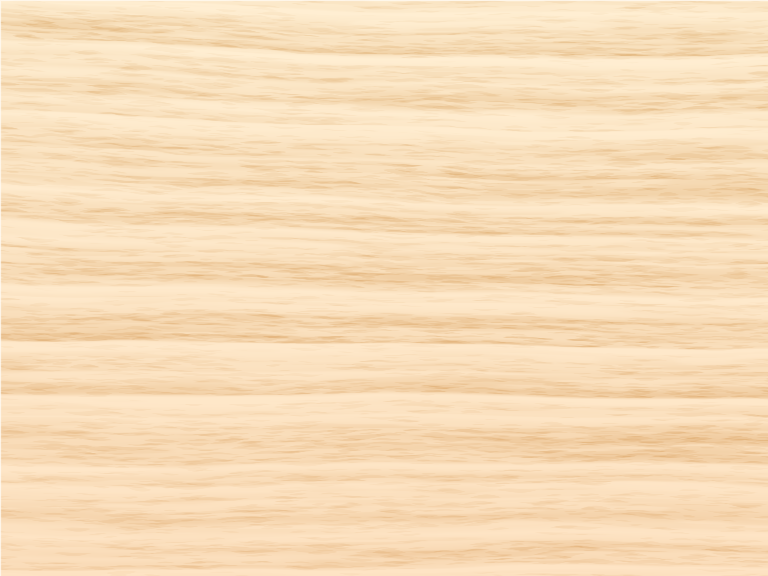
Give the GLSL for this texture, as a Shadertoy shader.

```glsl
// Pale wood board with horizontal grain: irregular growth bands darken downward
// to a crisp edge, over layered torn fibres and scattered tapered flakes.
// Bands use jittered 1D cells, flakes use 2D cells, and sines bend the grain.

float hash(vec2 p) {
    vec3 q = fract(vec3(p.xyx) * vec3(0.1031, 0.1030, 0.0973));
    q += dot(q, q.yzx + 33.33);
    return fract((q.x + q.y) * q.z);
}

float valueNoise(vec2 p) {
    vec2 cell = floor(p), f = fract(p);
    f = f * f * (3.0 - 2.0 * f);
    float low = mix(hash(cell), hash(cell + vec2(1, 0)), f.x);
    float high = mix(hash(cell + vec2(0, 1)), hash(cell + vec2(1, 1)), f.x);
    return mix(low, high, f.y);
}

// Gentle bend of the grain, steeper at the upper left
float grainHeight(vec2 p) {
    float sag = 0.035 * (1.0 - exp(-2.0 * p.x)) * smoothstep(0.1, 0.7, p.y);
    float wave = 0.004 * sin(4.3 * p.x + 5.0 * p.y)
               + 0.002 * sin(10.7 * p.x - 13.0 * p.y + 1.0);
    float fray = 0.003 * (valueNoise(p * vec2(9.0, 90.0)) - 0.5);
    return p.y + sag + wave + fray;
}

float bandEdge(float index, float seed) {
    return index + 0.7 * (hash(vec2(index + 40.0, seed)) - 0.5);
}

// Darkness of one growth band: slow rise downward, crisp release at its edge
float growthBands(float height, float x, float count, float seed) {
    float g = height * count;
    float index = floor(g);
    if (g < bandEdge(index, seed)) index -= 1.0;
    else if (g >= bandEdge(index + 1.0, seed)) index += 1.0;
    float bottom = bandEdge(index, seed);
    float top = bandEdge(index + 1.0, seed);
    float depth = (top - g) / (top - bottom);
    float peak = mix(0.72, 0.95, hash(vec2(index + 70.0, seed)));
    float release = 0.05 + 0.6 * (1.0 - peak);
    float shade = smoothstep(0.0, peak, depth)
                * (1.0 - smoothstep(1.0 - release, 1.0, depth));
    float strength = 0.4 + 0.5 * hash(vec2(index + 90.0, seed))
                   + 0.5 * valueNoise(vec2(x * 2.2, index * 7.3 + seed));
    return shade * strength;
}

// One lens-shaped flake per cell, shown where its random rank is below density
float flakes(vec2 p, vec2 size, float density, float pixel) {
    float row = floor(p.y / size.y);
    float x = p.x / size.x + 9.0 * hash(vec2(row + 50.0, 3.0));
    vec2 id = vec2(floor(x), row + 50.0);
    vec2 f = vec2(fract(x), fract(p.y / size.y)) - 0.5;
    float rank = hash(id);
    float halfLength = mix(0.2, 0.49, hash(id + 17.0));
    float taper = 1.0 - pow(abs(f.x) / halfLength, 2.0);
    float halfHeight = mix(0.16, 0.36, hash(id + 31.0)) * taper;
    f.y += 0.11 * sin(9.0 * f.x + 40.0 * rank);
    float blur = 0.4 * pixel / size.y;
    float shape = smoothstep(-blur, blur, halfHeight - abs(f.y));
    return shape * smoothstep(rank - 0.03, rank + 0.03, density);
}

void mainImage(out vec4 fragColor, in vec2 fragCoord) {
    vec2 uv = fragCoord / iResolution.xy;
    vec2 p = fragCoord / iResolution.y;
    float pixel = 1.0 / iResolution.y;
    float height = grainHeight(p);
    vec2 grain = vec2(p.x, height);

    // Broad and narrow growth bands
    float bands = 0.60 * growthBands(height, p.x, 10.0, 5.0)
                + 0.42 * growthBands(height, p.x, 25.0, 12.0);

    // Long fibres with torn edges
    float fibre = 0.55 * valueNoise(grain * vec2(2.5, 80.0) + 20.0)
                + 0.45 * valueNoise(grain * vec2(9.0, 210.0) + 60.0);
    float torn = smoothstep(0.46, 0.56, fibre) - 0.5;
    float darkness = 0.58 * bands + (0.35 * (fibre - 0.5) + 0.2 * torn) * (0.15 + bands);

    // Crisp flakes gathered in the dark bands
    float density = clamp(0.12 + 0.65 * bands + 0.4 * (fibre - 0.5), 0.0, 0.8);
    for (int i = 0; i < 3; i++) {
        float scale = 1.0 + 0.5 * float(i);
        vec2 size = vec2(0.058, 0.0058) * scale;
        float mark = flakes(grain + 0.37 * float(i), size, density, pixel);
        darkness += mark * (0.14 + 0.14 * bands);
    }

    // Cream at the top warming to peach at the bottom
    vec3 peach = vec3(0.995, 0.892, 0.768);
    vec3 cream = vec3(1.000, 0.936, 0.826);
    vec3 sapwood = mix(peach, cream, uv.y);
    vec3 grainTint = vec3(0.928, 0.850, 0.742);
    vec3 color = sapwood * mix(vec3(1.0), grainTint, clamp(darkness, 0.0, 1.4));

    // Thin pale rim at the left and top
    float rimDistance = min(p.x, 1.0 - p.y);
    float rim = 1.0 - smoothstep(0.001, 0.003, rimDistance);
    color = mix(color, vec3(1.0, 0.98, 0.95), 0.8 * rim);
    fragColor = vec4(color, 1.0);
}
```
